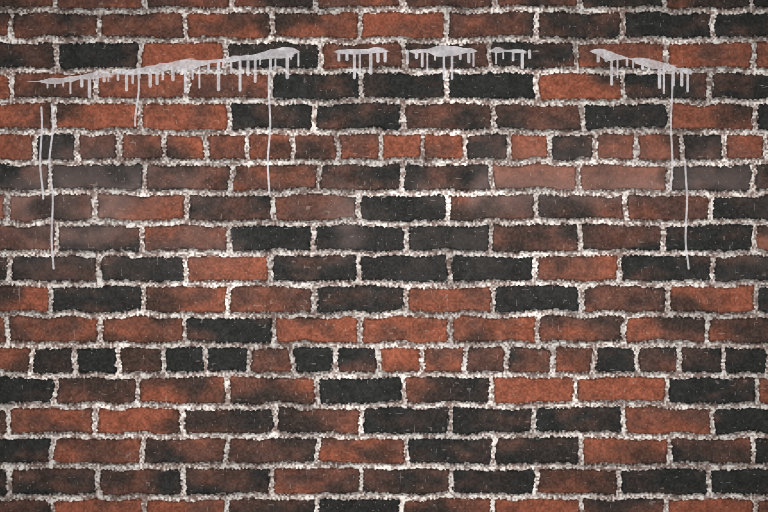
A Shadertoy shader for this texture:

```glsl
// An old brick wall: stretcher courses with two courses of short headers, rough pale
// mortar, soot and haze, and white paint that has run down from a broken stroke.
// Everything is measured in brick courses, with y running down from the first full one.

const float COURSES = 16.84;

float hash(vec2 p) {
    vec3 a = fract(p.xyx * vec3(0.1031, 0.1030, 0.0973));
    a += dot(a, a.yzx + 33.33);
    return fract((a.x + a.y) * a.z);
}

float noise(vec2 p) {
    vec2 i = floor(p), f = fract(p);
    f = f * f * (3.0 - 2.0 * f);
    return mix(mix(hash(i), hash(i + vec2(1, 0)), f.x),
               mix(hash(i + vec2(0, 1)), hash(i + vec2(1, 1)), f.x), f.y);
}

float fbm(vec2 p) {
    float sum = 0.0, amp = 0.53;
    for (int i = 0; i < 4; i++) {
        sum += amp * noise(p);
        p = mat2(1.6, 1.2, -1.2, 1.6) * p + 7.3;
        amp *= 0.5;
    }
    return sum;
}

// Position of the k-th upright joint in a course, in brick lengths
float joint(float k, float row) {
    return k + 0.07 * hash(vec2(k + 40.0, row + 11.0));
}

// Signed distance to the brick under q; id names that brick
float brick(vec2 q, out vec2 id) {
    float row = floor(q.y);
    bool header = mod(row, 7.0) == 4.0;
    float len = header ? 1.42 : 2.88;
    float shift = header ? 0.74 : 0.08 + 0.5 * mod(row + step(11.5, row), 2.0);
    float u = q.x / len - shift, k = floor(u);
    if (u < joint(k, row)) k -= 1.0;
    id = vec2(k, row);
    float a = joint(k, row), b = joint(k + 1.0, row);
    vec2 d = abs(vec2((u - 0.5 * (a + b)) * len, q.y - row - 0.5));
    d -= vec2(0.5 * (b - a) * len - 0.085, 0.4) - 0.08;
    return length(max(d, 0.0)) + min(max(d.x, d.y), 0.0) - 0.08;
}

float span(float x, float a, float b) {
    return smoothstep(a, a + 0.5, x) * (1.0 - smoothstep(b - 0.5, b, x));
}

// Where the paint stroke lies: upper edge, and how much paint it carries
float strokeTop(float x) {
    float y = mix(2.25, 1.25, clamp((x - 1.5) / 8.4, 0.0, 1.0));
    return y + 0.2 * max(x - 19.4, 0.0);
}

float strokeLoad(float x) {
    return span(x, 1.2, 10.1) + span(x, 10.7, 13.1) + span(x, 13.0, 15.9)
         + span(x, 15.9, 17.7) + span(x, 19.2, 23.0);
}

float run(vec2 q, float x, float top, float bottom, float width) {
    return length(vec2(q.x - x, q.y - clamp(q.y, top, bottom))) - width;
}

// Signed distance to the stroke, its short drips and the long runs
float paint(vec2 q) {
    float thick = strokeLoad(q.x) * (0.08 + 0.14 * noise(vec2(q.x * 1.3, 3.0)));
    float d = abs(q.y - strokeTop(q.x) - 0.1) - thick + 0.04;
    d += 0.12 * (noise(q * vec2(3.0, 9.0)) - 0.5);
    float cell = floor(q.x / 0.25);
    for (float c = cell - 1.0; c <= cell + 1.0; c++) {
        float h = hash(vec2(c, 5.0)), x = (c + 0.2 + 0.6 * h) * 0.25;
        float drop = hash(vec2(c, 9.0)), top = strokeTop(x) + 0.1;
        if (strokeLoad(x) > 0.4)
            d = min(d, run(q, x, top, top + 0.2 + 0.85 * drop * drop, 0.03 + 0.03 * h));
    }
    // Long runs: x, start, end
    vec3 runs[6] = vec3[6](vec3(1.4, 3.2, 6.2), vec3(1.7, 3.1, 8.5), vec3(8.85, 2.0, 6.0),
        vec3(22.1, 2.0, 5.9), vec3(22.6, 5.0, 8.5), vec3(4.5, 2.0, 3.8));
    for (int i = 0; i < 6; i++)
        d = min(d, run(q, runs[i].x + 0.16 * noise(vec2(q.y * 0.8, float(i))) - 0.08,
                       runs[i].y, runs[i].z, 0.035));
    return d;
}

void mainImage(out vec4 fragColor, in vec2 fragCoord) {
    vec2 uv = fragCoord / iResolution.xy;
    vec2 q = vec2(fragCoord.x, iResolution.y - fragCoord.y) / iResolution.y * COURSES;
    q.y -= 0.33;
    float px = COURSES / iResolution.y;

    // Uneven courses and crumbling edges
    vec2 w = q + 0.13 * vec2(noise(q * 1.7), noise(q * 1.3 + 9.0)) - 0.065;
    w += 0.1 * vec2(fbm(q * 6.0), fbm(q * 6.0 + 31.0)) - 0.05;
    vec2 id, unused;
    float d = brick(w, id);
    float grit = noise(q * 17.0), blotch = fbm(q * vec2(0.9, 1.5) + id * 5.0);

    // Fired clay, from charcoal through brown to red
    float tone = hash(id + 60.0) + 0.9 * (blotch - 0.5);
    vec3 clay = mix(vec3(0.195, 0.195, 0.19), vec3(0.36, 0.265, 0.235), smoothstep(0.15, 0.55, tone));
    clay = mix(clay, vec3(0.56, 0.33, 0.255), smoothstep(0.45, 1.0, tone));
    clay *= 0.7 + 0.36 * fbm(q * 5.0) + 0.3 * grit;

    // Pale haze across the middle courses, soot patches, and flecks
    float haze = exp(-pow((q.y - 6.4) / 1.7, 2.0)) * smoothstep(0.3, 0.6, fbm(q * 0.42 + 3.0));
    clay = mix(clay, vec3(0.5, 0.42, 0.40) * (0.75 + 0.5 * blotch), 0.75 * haze);
    float soot = smoothstep(0.5, 0.72, fbm(q * vec2(0.4, 0.6) + 21.0));
    clay = mix(clay, vec3(0.19, 0.19, 0.185) * (0.8 + 0.4 * grit), 0.7 * soot);
    clay = mix(clay, vec3(0.66, 0.59, 0.56), 0.45 * smoothstep(0.87, 0.97, noise(q * 11.0 + 50.0)));
    clay *= 0.7 + 0.3 * smoothstep(0.0, 0.08, -d);

    // Gritty mortar, shaded beneath each brick
    vec3 mortar = mix(vec3(0.50, 0.42, 0.39), vec3(0.95, 0.93, 0.90),
                      smoothstep(0.2, 0.8, 0.5 * grit + 0.5 * fbm(q * 4.0)));
    float above = brick(w - vec2(0.0, 0.07), unused);
    mortar *= 0.68 + 0.32 * smoothstep(-0.04, 0.03, above);
    mortar *= 0.84 + 0.3 * noise(q * 0.8);
    vec3 col = mix(clay, mortar, smoothstep(-px, px, d + 0.06 * (grit - 0.5)));

    // Worn white paint
    float cover = 1.0 - smoothstep(-0.6 * px, 0.6 * px, paint(q));
    col = mix(col, vec3(0.86, 0.84, 0.85) * (0.9 + 0.15 * grit),
              cover * (0.75 + 0.25 * noise(q * 4.0)));

    // Darkened corners
    vec2 c = uv - 0.5;
    fragColor = vec4(col * (1.09 - 0.55 * dot(c, c)), 1.0);
}
```
